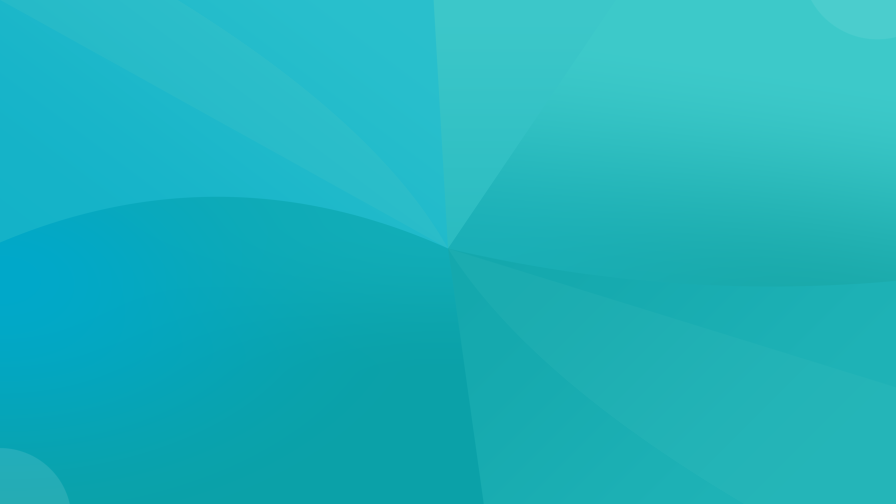
Write a Shadertoy shader that draws this background.

```glsl
// Calm teal background: curved petals and straight blades fan out from a hub,
// each filled with a soft gradient, plus two pale discs in opposite corners.
// Edges are signed fields in canvas-height units, blended one over another.

const vec2 HUB = vec2(0.5, 0.507);          // fraction of the canvas

// Curved edges: linear and quadratic coefficients through the hub
const vec2 HORIZON_LEFT  = vec2(-0.448, -0.489);
const vec2 HORIZON_RIGHT = vec2(-0.235, 0.183);
const vec2 UPPER_CURVE   = vec2(-0.560, -1.070);
const vec2 LOWER_CURVE   = vec2(-0.627, 1.050);

// Straight edges through the hub
const float WEDGE_LEFT  = -0.058;           // x per y
const float WEDGE_RIGHT = 0.676;
const float LOWER_BLADE = -0.140;
const float UPPER_SLOPE = -0.555;           // y per x
const float LOWER_SLOPE = -0.310;

// Discs: centre relative to the hub, radius
const vec3 DISC_TOP    = vec3(0.852, 0.565, 0.150);
const vec3 DISC_BOTTOM = vec3(-0.889, -0.538, 0.142);

const vec2 AZURE_GLOW = vec2(-0.889, -0.060);
const vec3 AZURE      = vec3(0.000, 0.660, 0.790);
const vec3 DEEP_TEAL  = vec3(0.042, 0.632, 0.660);
const vec3 HUB_TEAL   = vec3(0.075, 0.690, 0.735);
const vec3 SKY_LEFT   = vec3(0.080, 0.700, 0.785);
const vec3 SKY_TOP    = vec3(0.160, 0.750, 0.800);
const vec3 WEDGE_LOW  = vec3(0.165, 0.735, 0.755);
const vec3 WEDGE_HIGH = vec3(0.235, 0.780, 0.788);
const vec3 SHADE_NEAR = vec3(0.100, 0.685, 0.715);
const vec3 SHADE_FAR  = vec3(0.095, 0.660, 0.665);
const vec3 MINT       = vec3(0.240, 0.790, 0.790);
const vec3 FLOOR_NEAR = vec3(0.080, 0.660, 0.680);
const vec3 FLOOR_FAR  = vec3(0.120, 0.700, 0.715);
const vec3 VEIL       = vec3(0.320, 0.780, 0.760);

// Antialiased coverage of the region where the field is positive
float cover(float field) {
    float pixel = 0.75 / iResolution.y;
    return smoothstep(-pixel, pixel, field);
}

float curve(vec2 coefficients, float t) {
    return t * (coefficients.x + coefficients.y * t);
}

float disc(vec2 p, vec3 shape) {
    return cover(shape.z - length(p - shape.xy));
}

// Sky, bright wedge and the shaded petal on the right
vec3 upperHalf(vec2 p) {
    float skyRamp = 0.75 * (p.x + 0.889) + p.y - 0.1;
    vec3 color = mix(SKY_LEFT, SKY_TOP, smoothstep(0.0, 1.0, skyRamp));

    float veil = min(p.y - UPPER_SLOPE * p.x, curve(UPPER_CURVE, p.y) - p.x);
    color = mix(color, VEIL, 0.18 * cover(veil));

    vec3 wedge = mix(WEDGE_LOW, WEDGE_HIGH, clamp(p.y / 0.45, 0.0, 1.0));
    color = mix(color, wedge, cover(p.x - WEDGE_LEFT * p.y));

    vec3 shade = mix(SHADE_NEAR, SHADE_FAR, smoothstep(0.0, 0.8, p.x));
    float lift = smoothstep(-0.1, 0.4, p.y + 0.15 * (p.x - 0.5));
    return mix(color, mix(shade, MINT, lift), cover(p.x - WEDGE_RIGHT * p.y));
}

// Azure petal on the left, layered floor on the right
vec3 lowerHalf(vec2 p) {
    float spread = length((p - AZURE_GLOW) * vec2(0.9, 1.5));
    float fade = smoothstep(0.0, 0.8, spread);
    vec3 color = mix(AZURE, DEEP_TEAL, fade);
    color = mix(color, HUB_TEAL, 0.8 * fade * smoothstep(-0.25, 0.05, p.y));

    vec3 ground = mix(FLOOR_NEAR, FLOOR_FAR, smoothstep(0.1, 1.2, p.x - p.y));
    color = mix(color, ground, cover(p.x - LOWER_BLADE * p.y));

    float veil = min(p.x - curve(LOWER_CURVE, p.y), LOWER_SLOPE * p.x - p.y);
    return mix(color, VEIL, 0.11 * cover(veil));
}

void mainImage(out vec4 fragColor, in vec2 fragCoord) {
    vec2 p = (fragCoord - HUB * iResolution.xy) / iResolution.y;

    // Join both halves along the curved horizon
    float horizon = p.x < 0.0 ? curve(HORIZON_LEFT, p.x) : curve(HORIZON_RIGHT, p.x);
    vec3 color = mix(lowerHalf(p), upperHalf(p), cover(p.y - horizon));

    // Translucent corner discs
    color = mix(color, vec3(1.0), 0.07 * disc(p, DISC_TOP));
    color = mix(color, vec3(1.0), 0.11 * disc(p, DISC_BOTTOM));
    fragColor = vec4(color, 1.0);
}
```
